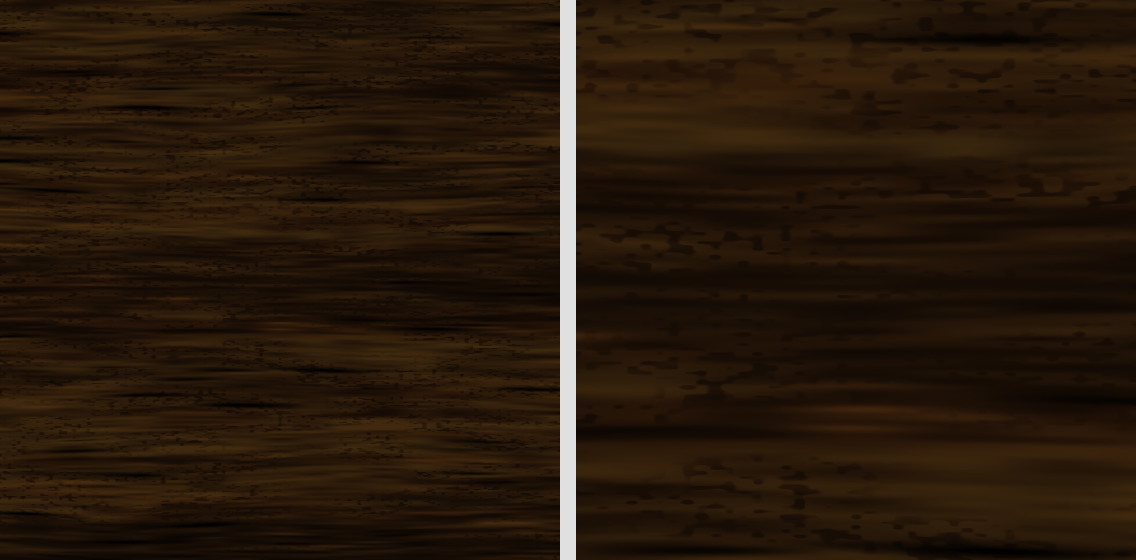
Left, the full canvas; right, a detail of the centre.
This texture is drawn by a WebGL 1 fragment shader. Its source:

```glsl
precision highp float;
uniform vec2 u_resolution;

#define BAND_SCALE vec2(0.6, 8.0)
#define STREAK_SCALE vec2(3.0, 46.0)
#define FIBRE_SCALE vec2(6.0, 120.0)
#define THREAD_SCALE vec2(16.0, 230.0)
#define PIT_SCALE vec2(120.0, 340.0)
#define SLIT_CELLS vec2(4.0, 48.0)
#define GLINT_CELLS vec2(5.0, 62.0)
#define SLIT_SHARE 0.22
#define GLINT_SHARE 0.24
#define CONTRAST 1.0
#define BRIGHTNESS 0.47

const vec3 INK = vec3(0.025, 0.012, 0.003);
const vec3 UMBER = vec3(0.09, 0.05, 0.02);
const vec3 BROWN = vec3(0.14, 0.08, 0.03);
const vec3 TAN = vec3(0.18, 0.11, 0.04);
const vec3 HONEY = vec3(0.25, 0.16, 0.055);
const vec3 AMBER = vec3(0.36, 0.21, 0.075);

float hash(vec2 p) {
  vec3 q = fract(p.xyx * vec3(0.1031, 0.1030, 0.0973));
  q += dot(q, q.yzx + 33.33);
  return fract((q.x + q.y) * q.z);
}

// Smooth value noise in 0..1
float noise(vec2 p) {
  vec2 cell = floor(p);
  vec2 f = fract(p);
  f = f * f * (3.0 - 2.0 * f);
  float low = mix(hash(cell), hash(cell + vec2(1.0, 0.0)), f.x);
  float high = mix(hash(cell + vec2(0.0, 1.0)), hash(cell + 1.0), f.x);
  return mix(low, high, f.y);
}

// Tapered flecks scattered one per cell, kept with the given share
float flecks(vec2 p, float share, float seed) {
  float strength = 0.0;
  for (int j = -1; j <= 1; j++) {
    for (int i = -1; i <= 1; i++) {
      vec2 cell = floor(p) + vec2(float(i), float(j));
      vec2 key = cell + seed;
      vec2 centre = cell + vec2(hash(key), hash(key + 17.3));
      float size = mix(0.45, 1.0, hash(key + 41.7));
      vec2 d = (p - centre) / size;
      float present = step(hash(key + 73.1), share);
      float shape = exp(-9.0 * d.x * d.x - 24.0 * d.y * d.y);
      strength = max(strength, present * size * shape);
    }
  }
  return strength;
}

float ramp(float low, float high, float t) {
  return clamp((t - low) / (high - low), 0.0, 1.0);
}

vec3 woodColour(float t) {
  vec3 c = mix(INK, UMBER, ramp(0.0, 0.33, t));
  c = mix(c, BROWN, ramp(0.33, 0.5, t));
  c = mix(c, TAN, ramp(0.5, 0.63, t));
  return mix(c, HONEY, ramp(0.63, 0.85, t));
}

void main() {
  vec2 uv = gl_FragCoord.xy / u_resolution;

  // Gentle waver along the grain
  vec2 p = uv;
  p.y += 0.003 * sin(uv.x * 5.0 + uv.y * 9.0) + 0.0015 * sin(uv.x * 13.0 - uv.y * 21.0);
  p.y += 0.005 * (noise(uv * vec2(5.0, 14.0) + 60.0) - 0.5);

  // Broad bands, streaks, fibres and threads
  float band = smoothstep(0.15, 0.85, noise(p * BAND_SCALE + 11.0));
  float streak = noise(p * STREAK_SCALE + 23.0);
  float fibre = noise(p * FIBRE_SCALE + 37.0);
  float thread = noise(p * THREAD_SCALE + 51.0);
  float tone = 0.29 * (band - 0.5) + 0.29 * (streak - 0.5);
  tone += 0.33 * (fibre - 0.5) + 0.30 * (thread - 0.5);
  tone = BRIGHTNESS + CONTRAST * tone;

  // Ragged fine pits, clearest on the lighter wood
  float pit = smoothstep(0.55, 0.85, noise(p * PIT_SCALE + 7.0));
  float patches = smoothstep(0.25, 0.7, noise(p * vec2(9.0, 60.0) + 83.0));
  tone -= 0.24 * pit * patches * smoothstep(0.3, 0.6, tone);

  // Dark slits and warm glints
  float slit = flecks(p * SLIT_CELLS, SLIT_SHARE, 101.0);
  float glint = flecks(p * GLINT_CELLS, GLINT_SHARE, 211.0);
  glint *= 0.35 + 0.65 * thread;
  vec3 colour = woodColour(tone);
  float warmth = noise(p * vec2(2.5, 50.0) + 131.0) - 0.5;
  colour *= 1.0 + warmth * vec3(0.06, -0.08, -0.16);
  colour = mix(colour, AMBER, 0.6 * glint);
  colour = mix(colour, INK * 0.4, min(1.0, 1.15 * slit));
  gl_FragColor = vec4(colour, 1.0);
}
```
